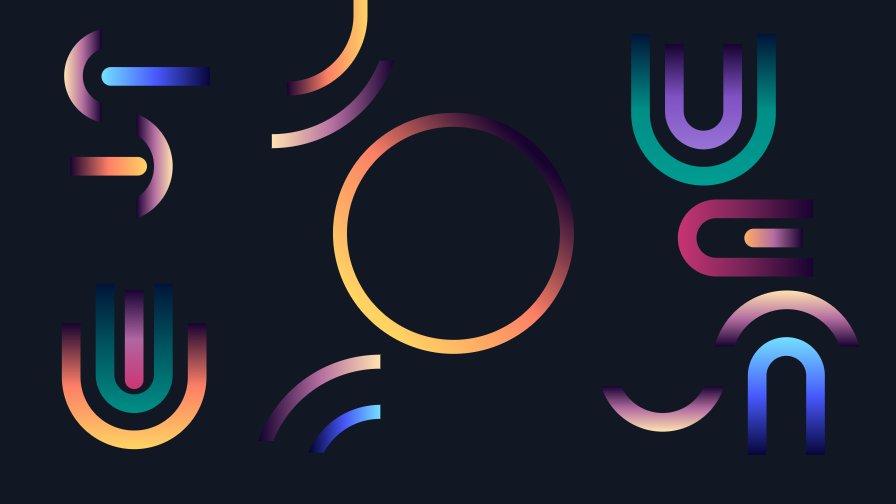
Give the GLSL for this background, as a Shadertoy shader.

```glsl
// Neon gradient arcs, horseshoes and capsules around a large ring on a dark navy field.

const vec3 BACKGROUND = vec3(0.067, 0.094, 0.137);
const vec3 DUSK   = vec3(0.090, 0.010, 0.190);
const vec3 MAUVE  = vec3(0.710, 0.430, 0.630);
const vec3 CREAM  = vec3(1.000, 0.890, 0.690);
const vec3 CORAL  = vec3(0.990, 0.500, 0.400);
const vec3 GOLD   = vec3(1.000, 0.830, 0.390);
const vec3 CYAN   = vec3(0.450, 0.880, 1.000);
const vec3 BLUE   = vec3(0.280, 0.350, 0.990);
const vec3 NAVY   = vec3(0.030, 0.020, 0.220);
const vec3 TEAL   = vec3(0.000, 0.560, 0.530);
const vec3 DEEP   = vec3(0.000, 0.080, 0.220);
const vec3 ROSE   = vec3(0.800, 0.210, 0.450);

// Directions in which a horseshoe opens (y points down)
const vec2 RIGHT = vec2(1, 0), LEFT = vec2(-1, 0), DOWN = vec2(0, 1), UP = vec2(0, -1);

vec2 point;      // position on a 768 x 432 design grid
float pixelSize; // one output pixel in grid units
vec3 color;

vec3 ramp(vec3 a, vec3 b, vec3 c, float t) {
    t = clamp(t, 0.0, 1.0) * 2.0;
    return t < 1.0 ? mix(a, b, t) : mix(b, c, t - 1.0);
}

void paint(float dist, vec3 ink) {
    color = mix(color, ink, clamp(0.5 - dist / pixelSize, 0.0, 1.0));
}

// Half circle with straight legs, cut at "end" along the opening direction.
// A negative end leaves a short arc; a zero radius gives a capsule.
void horseshoe(vec2 center, vec2 open, float radius, float halfWidth, float end,
               vec3 tip, vec3 middle, vec3 tail) {
    vec2 q = point - center;
    float along = dot(q, open);
    float across = dot(q, vec2(-open.y, open.x));
    float dist = abs(length(vec2(across, min(along, 0.0))) - radius) - halfWidth;
    float reach = radius + halfWidth;
    paint(max(dist, along - end), ramp(tip, middle, tail, (along + reach) / (end + reach)));
}

// Quarter arc in the positive quadrant of q, cut below "low", coloured along x
void quarterArc(vec2 q, float radius, float low, float span, vec3 a, vec3 b, vec3 c) {
    float dist = abs(length(vec2(q.x, max(q.y, 0.0))) - radius) - 6.0;
    paint(max(dist, max(-q.x, low - q.y)), ramp(a, b, c, q.x / span));
}

void mainImage(out vec4 fragColor, in vec2 fragCoord) {
    point = fragCoord / iResolution.xy * vec2(768, 432);
    point.y = 432.0 - point.y;
    pixelSize = 768.0 / iResolution.x;
    color = BACKGROUND;

    // Central ring, lit from the lower left
    vec2 q = point - vec2(388.7, 200);
    paint(abs(length(q) - 97.3) - 6.0, ramp(DUSK, CORAL, GOLD, 0.5 + (q.y - q.x) / 275.0));

    // Upper left: two arcs hugging two capsules
    horseshoe(vec2(96, 65), RIGHT, 33.0, 8.0, -9.0, CREAM, MAUVE, DUSK);
    horseshoe(vec2(95, 65.5), RIGHT, 0.0, 8.0, 85.0, CYAN, BLUE, NAVY);
    horseshoe(vec2(100, 142.5), LEFT, 40.0, 8.0, -17.0, CREAM, MAUVE, DUSK);
    horseshoe(vec2(118, 142.5), LEFT, 0.0, 8.0, 58.0, GOLD, CORAL, DUSK);

    // Lower left: nested horseshoes
    horseshoe(vec2(115, 323), UP, 54.0, 8.0, 46.0, GOLD, CORAL, DUSK);
    horseshoe(vec2(115, 321), UP, 25.0, 8.0, 78.0, TEAL, vec3(0.0, 0.34, 0.38), DEEP);
    horseshoe(vec2(115, 325.5), UP, 0.0, 8.0, 77.0, ROSE, vec3(0.69, 0.40, 0.64), DUSK);

    // Quarter arcs above and below the ring
    quarterArc(point - vec2(246, 13), 63.0, -20.0, 69.0, DUSK, CORAL, GOLD);
    quarterArc(point - vec2(233, 16), 105.0, 36.0, 105.0, CREAM, MAUVE, DUSK);
    quarterArc(vec2(326, 415) - point, 105.0, 37.0, 103.0, CREAM, MAUVE, DUSK);
    quarterArc(vec2(326, 414) - point, 61.0, 26.0, 60.0, CYAN, BLUE, NAVY);

    // Upper right: nested horseshoes
    horseshoe(vec2(603, 97), UP, 54.0, 8.0, 68.0, vec3(0.0, 0.61, 0.57), TEAL, DEEP);
    horseshoe(vec2(603, 95), UP, 25.0, 8.0, 57.0,
              vec3(0.59, 0.45, 0.84), vec3(0.50, 0.32, 0.76), DUSK);

    // Middle right: sideways horseshoe around a capsule
    horseshoe(vec2(614, 204), RIGHT, 25.0, 8.0, 83.0,
              vec3(0.78, 0.21, 0.45), vec3(0.46, 0.14, 0.34), DUSK);
    horseshoe(vec2(646, 204), RIGHT, 0.0, 8.0, 42.0, vec3(1.0, 0.68, 0.40), MAUVE, DUSK);

    // Lower right: arch over a horseshoe, and a small bowl
    horseshoe(vec2(674.5, 313), DOWN, 56.0, 8.0, -16.0, CREAM, MAUVE, DUSK);
    horseshoe(vec2(674, 322), DOWN, 25.0, 8.0, 68.0, CYAN, BLUE, NAVY);
    horseshoe(vec2(568, 315), UP, 47.0, 8.0, -16.0, CREAM, MAUVE, DUSK);

    fragColor = vec4(color, 1.0);
}
```
